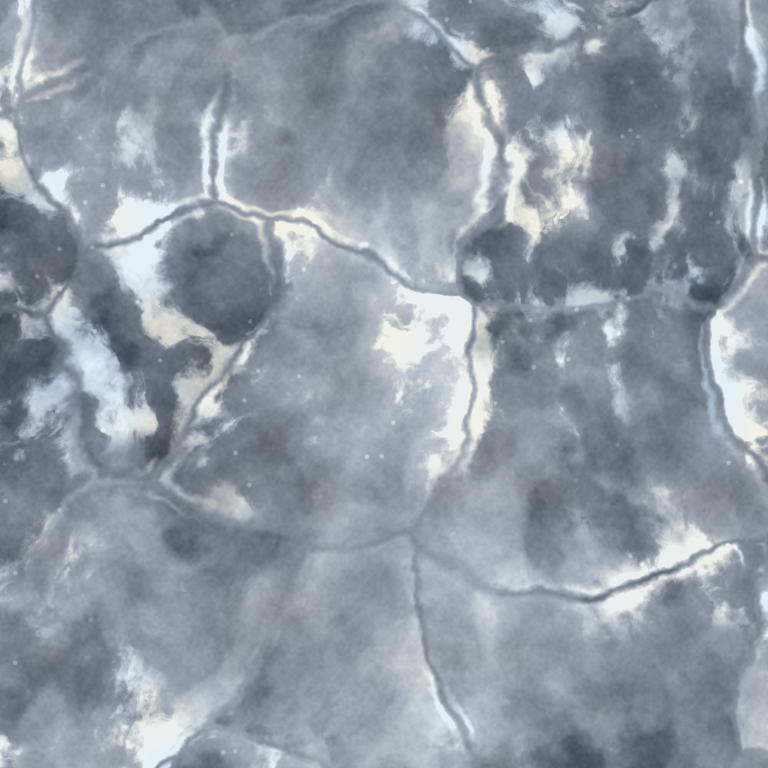
Write a WebGL 2 fragment shader that draws this texture.

```glsl
#version 300 es
precision highp float;

uniform vec2 u_resolution;
out vec4 fragColor;

struct Chunk {
  vec2 id;
  vec2 offset;
  float border;
};

float hash(vec2 p) {
  vec3 q = fract(p.xyx * 0.1031);
  q += dot(q, q.yzx + 33.33);
  return fract((q.x + q.y) * q.z);
}

float noise(vec2 p) {
  vec2 i = floor(p), f = fract(p);
  f = f * f * (3.0 - 2.0 * f);
  return mix(mix(hash(i), hash(i + vec2(1, 0)), f.x),
             mix(hash(i + vec2(0, 1)), hash(i + vec2(1, 1)), f.x), f.y);
}

float fbm(vec2 p) {
  float sum = 0.0, amplitude = 0.5;
  for (int i = 0; i < 6; i++) {
    sum += amplitude * noise(p);
    p = mat2(1.6, 1.2, -1.2, 1.6) * p + 11.7;
    amplitude *= 0.52;
  }
  return sum / 1.02;
}

vec2 swirl(vec2 q) {
  return vec2(sin(q.y + 1.7 * sin(q.x * 0.6)) + 0.5 * sin(q.y * 2.3 + q.x),
              sin(q.x * 1.2 + 2.0) + 0.5 * sin(q.x * 1.9 - q.y * 1.4));
}

vec2 seedOffset(vec2 cell, vec2 p) {
  return cell + 0.1 + 0.8 * vec2(hash(cell), hash(cell + 57.3)) - p;
}

// Cellular noise: nearest seed and distance to the border of its cell
Chunk nearestChunk(vec2 p) {
  vec2 base = floor(p);
  Chunk c = Chunk(base, vec2(9.0), 9.0);
  for (int k = 0; k < 9; k++) {
    vec2 cell = base + vec2(k % 3 - 1, k / 3 - 1);
    vec2 d = seedOffset(cell, p);
    if (dot(d, d) < dot(c.offset, c.offset)) {
      c.id = cell;
      c.offset = d;
    }
  }
  for (int k = 0; k < 25; k++) {
    vec2 cell = c.id + vec2(k % 5 - 2, k / 5 - 2);
    vec2 d = seedOffset(cell, p);
    vec2 gap = d - c.offset;
    if (dot(gap, gap) > 1e-4)
      c.border = min(c.border, dot(0.5 * (d + c.offset), normalize(gap)));
  }
  return c;
}

void main() {
  vec2 uv = gl_FragCoord.xy / u_resolution;

  // Bent and ragged outlines of the ice chunks
  vec2 ragged = vec2(fbm(uv * 8.0), fbm(uv * 8.0 + 31.0)) - 0.5;
  Chunk chunk = nearestChunk((uv + 0.03 * swirl(uv * 7.0) + 0.08 * ragged) * 3.2 + 5.0);
  float inside = smoothstep(0.0, 0.03, chunk.border);
  float angle = 6.2832 * hash(chunk.id + 4.0);
  vec2 axis = vec2(cos(angle), sin(angle));
  float lit = dot(chunk.offset, axis);

  // Cloudy interior, scratches along each chunk and fine grain
  vec2 along = vec2(dot(uv, axis), dot(uv, vec2(-axis.y, axis.x)));
  float streak = fbm(along * vec2(5.0, 19.0) + chunk.id * 7.0 + 3.0 * ragged);
  float cloud = fbm(uv * 3.5 + 2.0 * ragged + 3.0);
  float mottle = fbm(uv * 17.0 + 20.0);
  float grain = 0.6 * noise(uv * 250.0) + 0.4 * noise(uv * 130.0 + 9.0) - 0.5;

  // Facet shading, with outlines that fade in and out
  float clarity = smoothstep(0.36, 0.58, fbm(uv * 4.0 + 12.0));
  float facet = 0.13 * (hash(chunk.id + 2.0) - 0.5) + 0.10 * lit + 0.22 * (streak - 0.5);
  float rim = 0.13 * exp(-8.0 * chunk.border) * smoothstep(-0.1, 0.4, lit);
  float crease = 0.10 * exp(-11.0 * chunk.border) * smoothstep(0.1, -0.35, lit);
  float tone = 0.55 + inside * (facet + (rim - crease) * (0.35 + 0.65 * clarity));
  tone += 0.34 * (cloud - 0.5) + 0.24 * (mottle - 0.5) + 0.06 * grain;

  // Dark hollows
  tone -= 0.13 * smoothstep(0.60, 0.72, fbm(uv * 7.0 + 70.0));

  // White frost and broken shards, densest along the seams
  float frost = smoothstep(0.47, 0.66, fbm(uv * 4.0 + 40.0));
  float seam = exp(-10.0 * chunk.border);
  float flake = 0.6 * streak + 0.4 * mottle + 0.14 * seam;
  float shard = inside * smoothstep(0.55, 0.68, flake) * (frost + 0.25 * seam * clarity);
  float vein = smoothstep(0.025, 0.0, abs(chunk.border - 0.035))
             * smoothstep(0.50, 0.62, fbm(uv * 11.0 + 90.0)) * clarity;
  tone += 0.32 * shard + 0.20 * vein;

  // Scattered bright specks
  vec2 speckCell = floor(uv * 70.0);
  float speck = smoothstep(0.3, 0.1, length(seedOffset(speckCell, uv * 70.0)))
              * step(0.97, hash(speckCell + 8.0));
  tone += 0.12 * speck * (0.3 + frost);

  // Blue grey body, pale highlights tinged cream or blue
  tone = min(tone, 0.94);
  vec3 tint = mix(vec3(-0.04, 0.0, 0.05), vec3(-0.03, 0.0, 0.01), smoothstep(0.65, 0.9, tone));
  float warmth = noise(uv * 14.0 + 60.0) - 0.45;
  tint += warmth * (0.02 + 0.10 * min(shard + vein, 1.0)) * vec3(0.7, 0.1, -0.9);
  fragColor = vec4(clamp(tone + tint, 0.0, 1.0), 1.0);
}
```
